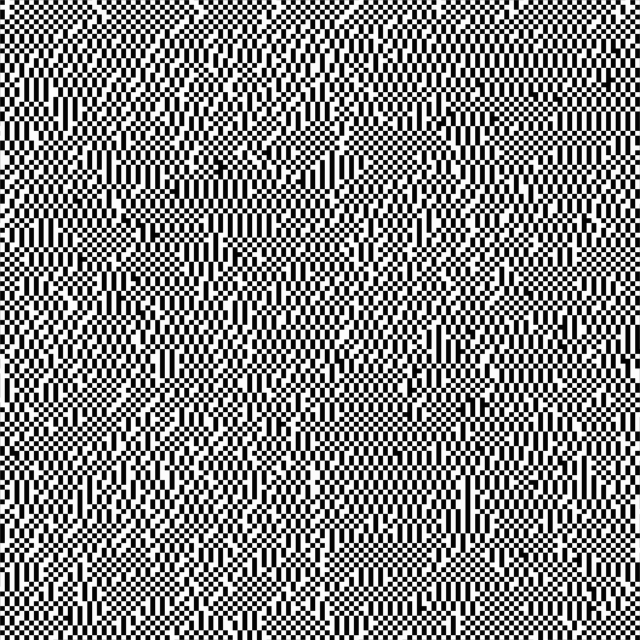
This pattern is drawn by a three.js fragment shader. Its source:

```glsl
// Draws a fine black and white dither: a checkerboard whose rows slip into short vertical dashes.
varying vec2 vUv;

const float CELLS = 132.0;                        // cells across the canvas
const float EDGE = 1.0 / 512.0;                   // edge softness, in canvas units
const float SLIP_RATE = 0.055;                    // doubled white cells per cell along a row
const float ROW_DRIFT = 0.28;                     // sideways shift of the slips per row
const float CALM_ROWS = 18.0;                     // quieter rows below the top edge
const float JITTER = 1.2;                         // irregularity from row to row
const vec2 JITTER_FREQ = vec2(1.0 / 17.0, 0.71);  // per cell, per row
const float SWELL = 5.0;                          // broad bending of the dash bands
const vec2 SWELL_FREQ = vec2(1.0 / 90.0, 1.0 / 26.0);
const vec3 BLACK = vec3(0.01);
const vec3 WHITE = vec3(0.99);

// Unit gradient vector of a lattice point
vec2 latticeGradient(vec2 p) {
  float h = fract(sin(dot(p, vec2(127.1, 311.7))) * 43758.55);
  float angle = 6.28319 * h;
  return vec2(cos(angle), sin(angle));
}

float gradientNoise(vec2 p) {
  vec2 i = floor(p);
  vec2 f = p - i;
  vec2 u = f * f * f * (f * (f * 6.0 - 15.0) + 10.0);
  float a = dot(latticeGradient(i), f);
  float b = dot(latticeGradient(i + vec2(1.0, 0.0)), f - vec2(1.0, 0.0));
  float c = dot(latticeGradient(i + vec2(0.0, 1.0)), f - vec2(0.0, 1.0));
  float d = dot(latticeGradient(i + 1.0), f - 1.0);
  return mix(mix(a, b, u.x), mix(c, d, u.x), u.y);
}

// Running total of white cells along a row, before rounding
float whiteTotal(vec2 cell) {
  float depth = CELLS - cell.y;
  float calm = smoothstep(-4.0, CALM_ROWS, depth);
  float slip = SLIP_RATE * cell.x + ROW_DRIFT * depth * calm;
  slip += JITTER * calm * gradientNoise(cell * JITTER_FREQ + 7.3);
  slip += SWELL * calm * gradientNoise(cell * SWELL_FREQ + 31.6);
  return 0.5 * (cell.x + cell.y + slip);
}

// A cell is white where the rounded total steps up
float cellTone(vec2 cell) {
  float stepUp = floor(whiteTotal(cell + vec2(1.0, 0.0))) - floor(whiteTotal(cell));
  return clamp(stepUp, 0.0, 1.0);
}

void main() {
  // Blend the four cells around the nearest corner over the edge width
  vec2 p = vUv * CELLS;
  vec2 corner = floor(p + 0.5);
  vec2 w = clamp((p - corner) / (EDGE * CELLS) + 0.5, 0.0, 1.0);
  float lower = mix(cellTone(corner - 1.0), cellTone(corner - vec2(0.0, 1.0)), w.x);
  float upper = mix(cellTone(corner - vec2(1.0, 0.0)), cellTone(corner), w.x);
  gl_FragColor = vec4(mix(BLACK, WHITE, mix(lower, upper, w.y)), 1.0);
}
```
